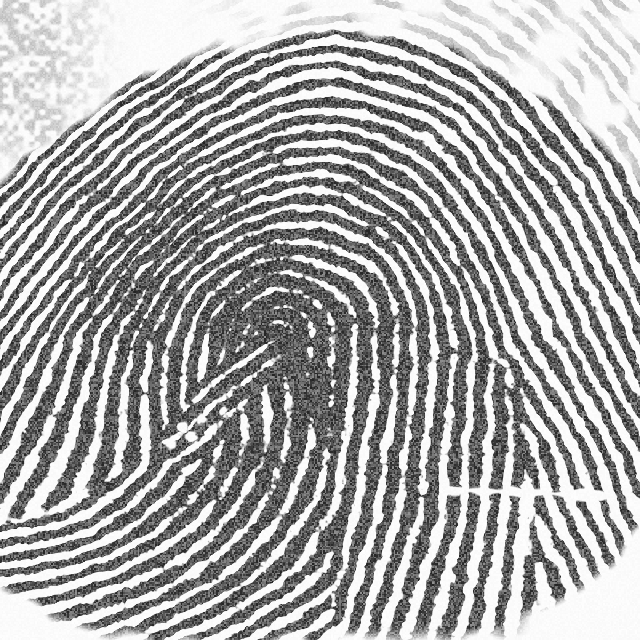
Write a WebGL 1 fragment shader that draws this pattern.

```glsl
precision highp float;
// A loop-type fingerprint: ridge fields (arches, right fan, lower-left sweep,
// core) are blended as waves, so ridges fork and end where the fields meet.
// Ink pressure, ragged noise, an outline and a scar then shape the print.
uniform vec2 u_resolution;

const float TAU = 6.2831853;
const vec2 CORE = vec2(0.430, 0.472);         // centre of the loop
const vec2 TAIL = vec2(0.290, 0.310);         // where the core strip ends
const vec2 SWEEP_CENTER = vec2(-0.013, 0.35); // hub of the lower-left ridges
const float ARCH_STEP = 0.0255;               // ridge spacing upwards
const float LEFT_STEP = 0.0280;               // ridge spacing to the left
const float RIGHT_STEP = 0.0308;              // ridge spacing to the right
const float SWEEP_STEP = 0.0250;
const float SWEEP_SHIFT = -0.28;              // joins sweep and arches
const float CORE_STEP = 0.0270;
const vec2 CORE_NORMAL = vec2(-0.60, 0.80);
const float GRAIN_CELLS = 400.0;
const float PAPER = 0.985;
const float INK = 0.355;
const float INK_GRAIN = 0.43;
const float FAINT_INK = 0.79;
const float EDGE_SOFTNESS = 0.2;

float hash(vec2 p) {
  vec3 a = fract(vec3(p.xyx) * 0.1031);
  a += dot(a, a.yzx + 33.33);
  return fract((a.x + a.y) * a.z);
}

float noise(vec2 p) {
  vec2 i = floor(p), f = fract(p);
  f = f * f * (3.0 - 2.0 * f);
  return mix(mix(hash(i), hash(i + vec2(1.0, 0.0)), f.x),
             mix(hash(i + vec2(0.0, 1.0)), hash(i + 1.0), f.x), f.y);
}

vec2 noise2(vec2 p) {
  return vec2(noise(p), noise(p + 40.0)) - 0.5;
}

float segmentDistance(vec2 p, vec2 a, vec2 b) {
  vec2 d = b - a;
  return length(p - a - d * clamp(dot(p - a, d) / dot(d, d), 0.0, 1.0));
}

// Arches: round near the core, parabolic further out, a fan at the lower right
float archWave(vec2 p) {
  vec2 q = p - CORE;
  float low = min(q.y, 0.0);
  q.x -= 0.22 * max(q.y, 0.0);
  float lean = 0.40 * low * low * smoothstep(-0.05, 0.08, q.x)
             * (1.0 - smoothstep(0.08, 0.55, q.x));
  float spread = abs(q.x) + max(q.y, 0.0);
  vec2 s = q / vec2(q.x > 0.0 ? RIGHT_STEP : LEFT_STEP, ARCH_STEP);
  float inner = length(vec2(s.x + lean / RIGHT_STEP, max(s.y, 0.0)));
  float outer = 0.5 * (s.y + sqrt(s.y * s.y + 4.0 * s.x * s.x));
  float joined = cos(TAU * mix(inner, outer, smoothstep(0.12, 0.48, spread)));
  float fan = mix(cos(TAU * inner), cos(TAU * outer),
                  smoothstep(-0.035, 0.035, q.x - 0.36 + 0.15 * low));
  float fanMask = smoothstep(0.0, 0.06, -q.y) * smoothstep(0.02, 0.06, q.x);
  return mix(joined, fan, fanMask);
}

float sweepPhase(vec2 p) {
  vec2 q = p - SWEEP_CENTER;
  return length(vec2(q.x * 0.707, q.y)) / SWEEP_STEP + SWEEP_SHIFT;
}

// Blended wave: +1 in the middle of a furrow, -1 on a ridge
float ridgeWave(vec2 p) {
  float tailCurve = min(0.186 + 0.2 * p.x + 1.05 * p.x * p.x, 0.43);
  float sweepMask = smoothstep(-0.025, 0.025, tailCurve - p.y)
                  * (1.0 - smoothstep(0.49, 0.55, p.x));
  float strip = segmentDistance(p, CORE - vec2(0.015, 0.015), TAIL);
  float coreMask = 1.0 - smoothstep(0.027, 0.048, strip);
  float wave = mix(archWave(p), cos(TAU * sweepPhase(p)), sweepMask);
  return mix(wave, cos(TAU * dot(p - CORE, CORE_NORMAL) / CORE_STEP), coreMask);
}

void main() {
  vec2 p = gl_FragCoord.xy / u_resolution;

  // Ridges with a gentle wobble and ragged, broken edges
  float wave = ridgeWave(p + 0.015 * noise2(p * 10.0) + 0.006 * noise2(p * 42.0));
  float ragged = 0.85 * (noise(p * 200.0) - 0.5) + 0.9 * (noise(p * 62.0 + 9.0) - 0.5);

  // Ink pressure narrows the furrows in the middle and on the left
  vec2 heavy = p - vec2(0.42, 0.45);
  float pressure = mix(-0.17, 0.75, exp(-6.0 * dot(heavy, heavy)));
  vec2 smudge = (p - vec2(0.22, 0.59)) / vec2(0.09, 0.13);
  pressure += 0.40 * exp(-dot(smudge, smudge)) + 0.55 * (noise(p * 14.0 + 5.0) - 0.5);
  float ridge = 1.0 - smoothstep(-EDGE_SOFTNESS, EDGE_SOFTNESS, wave + ragged - pressure);

  // Small pores left of the core tail
  for (int i = 0; i < 6; i++) {
    float k = float(i);
    vec2 pore = vec2(0.268 + 0.016 * k, 0.305 + 0.006 * k + 0.022 * mod(k, 2.0));
    float size = 0.005 + 0.004 * hash(vec2(k, 7.0));
    ridge *= smoothstep(size - 0.002, size + 0.002, length(p - pore) + 0.005 * ragged);
  }

  // Horizontal scar at the lower right
  float scar = segmentDistance(p, vec2(0.70, 0.235), vec2(0.95, 0.225));
  float scarWidth = 0.009 * noise(p * 45.0);
  ridge *= smoothstep(scarWidth, scarWidth + 0.004, scar);

  // Outline of the print: arched top, rounded lower corners
  float topEdge = 0.955 - 0.95 * (p.x - 0.51) * (p.x - 0.51);
  vec2 corner = max(vec2(0.25 - p.x, p.x - 0.68), 0.0) / vec2(0.25, 0.32);
  float bottomEdge = dot(corner * corner, vec2(0.10, 0.17));
  float fray = 0.035 * (noise(p * 24.0) - 0.5);
  float inTop = smoothstep(-0.010, 0.012, topEdge - p.y + fray);
  float inBottom = smoothstep(-0.012, 0.015, p.y - bottomEdge + fray);
  float print = inTop * inBottom;

  // Paper with faint ridges at the top right and mottling at the top left
  float grain = hash(floor(p * GRAIN_CELLS)) - 0.5;
  float faint = ridge * (1.0 - inTop) * smoothstep(0.25, 0.60, p.x)
              * smoothstep(0.25, 0.65, noise(p * 28.0 + 3.0));
  float mottle = (1.0 - smoothstep(0.05, 0.22, p.x)) * smoothstep(0.72, 0.80, p.y)
               * (1.0 - inTop) * smoothstep(0.2, 0.8, noise(p * 120.0));
  float paper = PAPER + 0.02 * grain;
  paper = mix(paper, FAINT_INK + 0.10 * grain, max(faint, mottle));

  float ink = INK + INK_GRAIN * grain;
  float shade = mix(paper, ink, ridge * print);
  gl_FragColor = vec4(vec3(clamp(shade, 0.0, 1.0)), 1.0);
}
```
